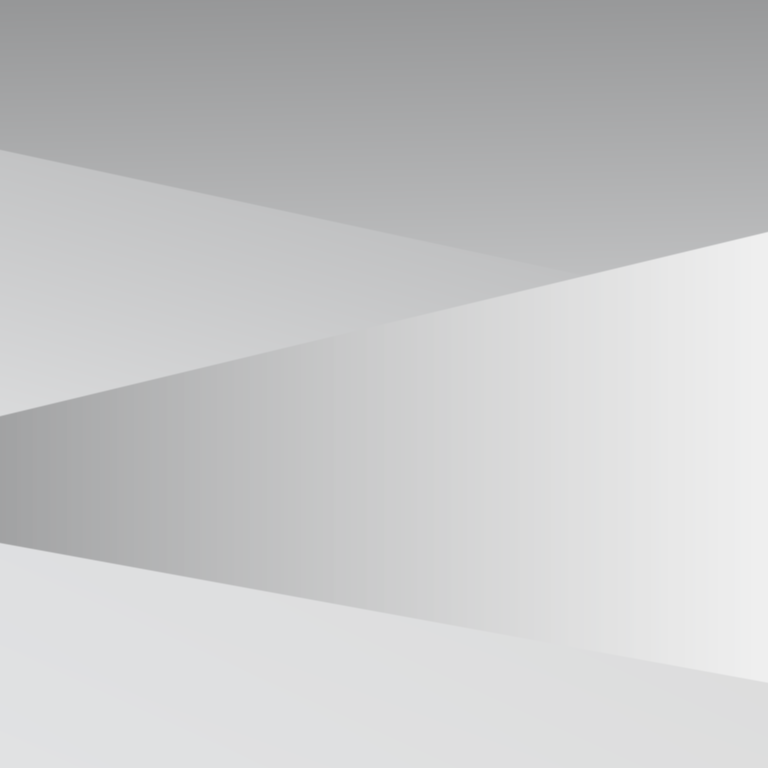
This background is drawn by a WebGL 2 fragment shader. Its source:

```glsl
#version 300 es
precision highp float;
// Four folded paper planes in cool greys, cut by three slanted straight edges.
// Each plane has its own soft gradient; the middle beam brightens to the right
// in faint vertical bands.

uniform vec2 u_resolution;
out vec4 fragColor;

// Edges as (height at the left side, slope)
const vec2 UPPER_EDGE = vec2(0.805, -0.2155);
const vec2 BEAM_TOP = vec2(0.458, 0.240);
const vec2 BEAM_BOTTOM = vec2(0.293, -0.182);
const float EDGE_SOFTNESS = 0.0016;

// Linear shades as (value at the origin, change along x, change along y)
const vec3 TOP_SHADE = vec3(1.010, 0.010, -0.420);
const vec3 WEDGE_SHADE = vec3(0.974, -0.068, -0.260);
const vec3 FLOOR_SHADE = vec3(0.886, -0.016, -0.035);

// Beam brightness as a quadratic in x
const vec3 BEAM_SHADE = vec3(0.635, 0.360, -0.055);
const float BAND_COUNT = 46.0;
const float BAND_STRENGTH = 0.45;
const float BAND_JITTER = 0.002;

const vec3 COOL_TINT = vec3(-0.003, 0.0, 0.004);

float hash(float n) {
    return fract(sin(n * 127.1) * 43758.5453);
}

// Coverage of the half plane above an edge
float above(vec2 p, vec2 edge) {
    float d = (p.y - edge.x - edge.y * p.x) / sqrt(1.0 + edge.y * edge.y);
    return smoothstep(-EDGE_SOFTNESS, EDGE_SOFTNESS, d);
}

float planeShade(vec2 p, vec3 shade) {
    return dot(shade, vec3(1.0, p));
}

float beamShade(float x) {
    float band = floor(x * BAND_COUNT);
    float stepped = (band + 0.5) / BAND_COUNT;
    float t = mix(x, stepped, BAND_STRENGTH);
    float jitter = (hash(band) - 0.5) * BAND_JITTER;
    return dot(BEAM_SHADE, vec3(1.0, t, t * t)) + jitter;
}

void main() {
    vec2 p = gl_FragCoord.xy / u_resolution;

    // Back planes: dark top sheet over the left wedge
    vec3 wedge = planeShade(p, WEDGE_SHADE) + COOL_TINT;
    vec3 top = planeShade(p, TOP_SHADE) + COOL_TINT;
    vec3 color = mix(wedge, top, above(p, UPPER_EDGE));

    // Beam, losing its cool tint toward the bright end
    vec3 beam = beamShade(p.x) + COOL_TINT * (1.0 - p.x);
    color = mix(beam, color, above(p, BEAM_TOP));

    // Pale floor in front, slightly cooler at the lower left
    vec3 ground = planeShade(p, FLOOR_SHADE) + COOL_TINT * (1.3 - p.x);
    color = mix(ground, color, above(p, BEAM_BOTTOM));

    fragColor = vec4(color, 1.0);
}
```
